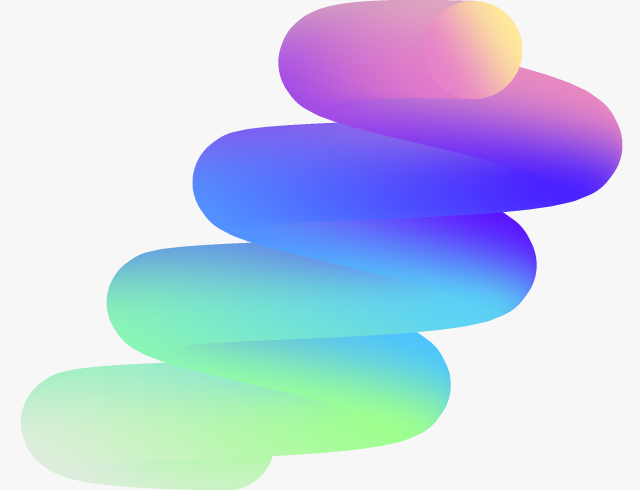
Give the GLSL for this background, as a WebGL 2 fragment shader.

```glsl
#version 300 es
precision highp float;

uniform vec2 u_resolution;
out vec4 fragColor;

const float RADIUS = 59.0;

// Colours on the upper and lower rim of the tube at each turn
const vec3 UPPER[9] = vec3[9](
    vec3(0.64, 0.99, 0.58), vec3(0.63, 0.94, 0.76), vec3(0.30, 0.77, 1.00),
    vec3(0.40, 0.64, 0.88), vec3(0.36, 0.08, 1.00), vec3(0.49, 0.37, 0.94),
    vec3(0.91, 0.53, 0.76), vec3(0.83, 0.60, 0.76), vec3(0.87, 0.66, 0.75));
const vec3 LOWER[9] = vec3[9](
    vec3(0.80, 0.95, 0.78), vec3(0.87, 0.93, 0.86), vec3(0.62, 1.00, 0.56),
    vec3(0.54, 0.96, 0.71), vec3(0.36, 0.82, 0.96), vec3(0.32, 0.57, 1.00),
    vec3(0.29, 0.13, 1.00), vec3(0.64, 0.30, 0.90), vec3(0.88, 0.48, 0.79));

// Cubic control points of one stroke; strokes alternate right and left
void strokeCurve(int i, out vec2 a, out vec2 b, out vec2 c, out vec2 d) {
    vec2 leftTurn = vec2(84.0, 507.0) + float((i - 1) / 2) * vec2(103.0, -144.0);
    if (i == 0) {
        a = vec2(271.0, 530.0); b = vec2(200.0, 528.0);
        c = vec2(84.0, 526.0); d = vec2(84.0, 507.0);
    } else if (i == 7) {
        a = leftTurn; b = leftTurn - vec2(0.0, 19.0);
        c = vec2(500.0, 58.0); d = vec2(568.0, 60.0);
    } else if (i % 2 == 1) {
        a = leftTurn; b = leftTurn + vec2(0.0, -19.0);
        c = leftTurn + vec2(398.0, -10.0); d = leftTurn + vec2(398.0, -45.0);
    } else {
        a = leftTurn + vec2(398.0, -45.0); b = leftTurn + vec2(398.0, -80.0);
        c = leftTurn + vec2(103.0, -120.0); d = leftTurn + vec2(103.0, -144.0);
    }
}

vec2 bezier(vec2 a, vec2 b, vec2 c, vec2 d, float t) {
    float s = 1.0 - t;
    return s * s * s * a + 3.0 * s * t * (s * b + t * c) + t * t * t * d;
}

// Blend along the stroke and across the tilted rim direction
vec3 tubeColor(int i, float t, vec2 rim) {
    float along = smoothstep(0.0, 1.0, t);
    float across = smoothstep(-1.0, 1.0, dot(rim, normalize(vec2(-0.4, 0.9))));
    vec3 top = mix(UPPER[i], UPPER[i + 1], along * along);
    vec3 bottom = mix(LOWER[i], LOWER[i + 1], along);
    return mix(top, bottom, across);
}

vec3 capColor(vec2 rim) {
    float glow = smoothstep(-0.9, 1.0, dot(rim, vec2(0.87, -0.5)));
    return mix(vec3(0.90, 0.51, 0.79), vec3(1.0, 0.91, 0.61), glow);
}

// Colour of the last disc swept over p, searched from the front backwards
vec3 scene(vec2 p) {
    const int CHORDS = 16;
    for (int i = 7; i >= 0; i--) {
        vec2 a, b, c, d;
        strokeCurve(i, a, b, c, d);
        float low = min(min(a.y, b.y), min(c.y, d.y));
        float high = max(max(a.y, b.y), max(c.y, d.y));
        if (p.y < low - RADIUS || p.y > high + RADIUS) continue;

        vec2 end = d;
        for (int j = CHORDS - 1; j >= 0; j--) {
            vec2 start = bezier(a, b, c, d, float(j) / float(CHORDS));
            vec2 chord = end - start;
            vec2 q = p - start;
            float len2 = dot(chord, chord);
            float proj = dot(q, chord);
            float disc = proj * proj - len2 * (dot(q, q) - RADIUS * RADIUS);
            if (disc > 0.0) {
                float root = sqrt(disc);
                float leave = (proj + root) / len2;
                if (leave >= 0.0 && proj - root <= len2) {
                    float u = min(leave, 1.0);
                    vec2 rim = (q - u * chord) / RADIUS;
                    if (i == 7 && j == CHORDS - 1 && leave >= 1.0) return capColor(rim);
                    return tubeColor(i, (float(j) + u) / float(CHORDS), rim);
                }
            }
            end = start;
        }
    }
    return vec3(0.968);
}

void main() {
    // Design space is 768 by 588 with y pointing down
    float unit = 588.0 / u_resolution.y;
    vec2 center = 0.5 * u_resolution;

    // Average a 3 by 3 grid for smooth edges
    vec3 color = vec3(0.0);
    for (int k = 0; k < 9; k++) {
        vec2 offset = (vec2(k % 3, k / 3) - 1.0) / 3.0;
        vec2 p = (gl_FragCoord.xy + offset - center) * unit;
        color += scene(vec2(384.0 + p.x, 294.0 - p.y));
    }
    fragColor = vec4(color / 9.0, 1.0);
}
```
